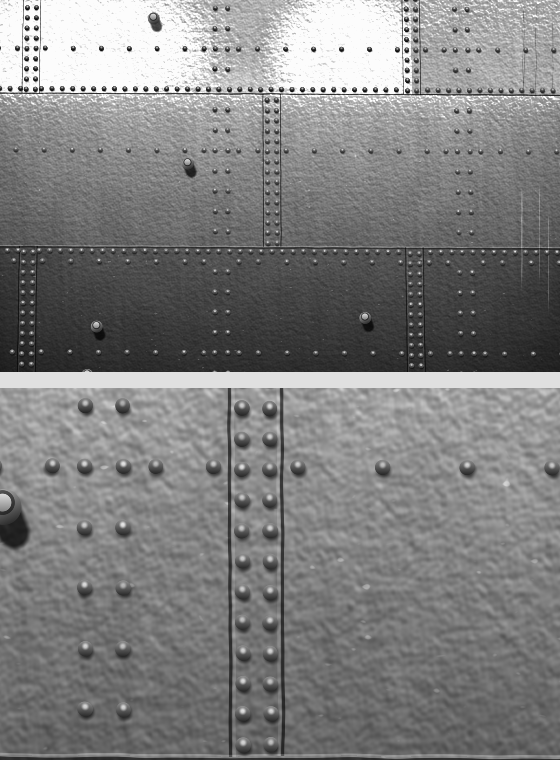
Top: the whole. Bottom: its middle third, enlarged.
A Shadertoy shader for this texture:

```glsl
// Riveted steel hull: painted plates in three rows with lapped seams, riveted straps
// and stud bolts. Rivets come from wrapped lattices; grain, gloss and wear come from
// gradient noise. Lengths are in hundredths of the canvas height.

const float SEAM_HIGH = 74.7, SEAM_LOW = 33.7;
const float SEAM_ROW_HIGH = 76.0, SEAM_ROW_LOW = 32.4, SEAM_PITCH = 2.82;
const float STRAP_LEFT = 8.0, STRAP_MID = 73.1, STRAP_RIGHT = 111.0;
const float STRAP_HALF = 2.35, STRAP_RIVET = 1.24, STRAP_PITCH = 2.74;
const float GROUP_X = 59.5, GROUP_PERIOD = 65.1, GROUP_Y = 59.6, GROUP_PITCH = 5.45;
const float GROUP_INNER = 1.7, GROUP_OUTER = 4.65, LINE_PITCH = 7.58;
const float LINE_ROWS[4] = float[](86.85, 59.6, 29.6, 5.1);
const float RIVET_R = 0.68, BOLT_R = 1.6, GRAIN = 0.36;
const vec2 BOLTS[6] = vec2[](vec2(41.3, 95.1), vec2(50.5, 56.0), vec2(26.0, 12.2),
                             vec2(98.2, 14.5), vec2(151.8, 55.5), vec2(23.5, -0.8));

vec2 hash2(vec2 p) {
    vec3 a = fract(p.xyx * vec3(0.1031, 0.103, 0.0973));
    a += dot(a, a.yzx + 33.33);
    return fract((a.xx + a.yz) * a.zy);
}

float corner(vec2 i, vec2 f, vec2 o) { return dot(hash2(i + o) * 2.0 - 1.0, f - o); }

// Gradient noise, roughly -0.7 to 0.7
float noise(vec2 p) {
    vec2 i = floor(p), f = p - i, u = f * f * f * (f * (f * 6.0 - 15.0) + 10.0);
    return mix(mix(corner(i, f, vec2(0)), corner(i, f, vec2(1, 0)), u.x),
               mix(corner(i, f, vec2(0, 1)), corner(i, f, vec2(1)), u.x), u.y);
}

float paintHeight(vec2 p) { return noise(p * 0.75) + 0.6 * noise(p * 1.7 + 9.0); }
float wrap(float x, float pitch) { return x - pitch * round(x / pitch); }
vec2 nearer(vec2 a, vec2 b) { return dot(a, a) < dot(b, b) ? a : b; }
float fill(float d, float aa) { return 1.0 - smoothstep(-0.5 * aa, 0.5 * aa, d); }
float stroke(float x, float halfWidth, float aa) { return fill(abs(x) - halfWidth, aa); }

// Vector from the nearest rivet centre to p
vec2 rivetOffset(vec2 p, float strapX) {
    vec2 d = vec2(9);
    float group = wrap(p.x - GROUP_X, GROUP_PERIOD);
    float groupY = wrap(p.y - GROUP_Y, GROUP_PITCH), rowY = p.y - groupY;
    bool onSeam = min(abs(rowY - SEAM_ROW_HIGH), abs(rowY - SEAM_ROW_LOW)) < 1.0;
    float line = wrap(p.x - GROUP_X - 0.5 * GROUP_PERIOD, GROUP_PERIOD);
    line -= LINE_PITCH * clamp(round(line / LINE_PITCH), -3.0, 3.0);
    float lineX = nearer(vec2(line, 0), vec2(abs(group) - GROUP_OUTER, 0)).x;
    for (int i = 0; i < 4; i++) d = nearer(d, vec2(lineX, p.y - LINE_ROWS[i]));
    for (float side = -1.0; side < 2.0; side += 2.0) {
        d = nearer(d, vec2(p.x - strapX - side * STRAP_RIVET, wrap(p.y - 34.7, STRAP_PITCH)));
        if (!onSeam) d = nearer(d, vec2(group - side * GROUP_INNER, groupY));
    }
    float seamX = wrap(p.x - 13.7, SEAM_PITCH);
    if (abs(p.x - seamX - strapX) < STRAP_HALF) return d;
    return nearer(d, nearer(vec2(seamX, p.y - SEAM_ROW_HIGH), vec2(seamX, p.y - SEAM_ROW_LOW)));
}

// Lamp light on the bare plates, with glossy pools in the top row
float plateTone(vec2 p, float bump) {
    float edge = pow(abs(p.x - 75.0) / 75.0, 4.0);
    if (p.y < SEAM_LOW) return mix(0.17, 0.34, p.y / SEAM_LOW) * (1.0 - 0.3 * edge);
    if (p.y < SEAM_HIGH) {
        float glow = exp((p.y - SEAM_HIGH) / 3.0) * (0.1 + max(bump, 0.0));
        return mix(0.39, 0.66, (p.y - SEAM_LOW) / 41.0) * (1.0 - 0.18 * edge) + glow;
    }
    if (p.x > STRAP_RIGHT) return 0.66 + 0.5 * max(bump, 0.0) * smoothstep(84.0, 100.0, p.y);
    float left = length((p - vec2(22, 86)) / vec2(36, 23));
    float right = length((p - vec2(94, 84)) / vec2(22, 21));
    float pool = 1.0 - smoothstep(0.65, 1.15, min(left, right) - 0.35 * bump);
    return mix(0.68 + 0.14 * exp((SEAM_HIGH - p.y) / 5.0), 1.08, pool);
}

void mainImage(out vec4 fragColor, in vec2 fragCoord) {
    float aa = 100.0 / iResolution.y;
    vec2 p = fragCoord * aa;

    // Slight keystone, tilt and hand-set wobble
    vec2 q = p + vec2(0, 0.004 * (p.x - 75.0));
    q.x = GROUP_X + (p.x - GROUP_X) / (1.0 - 0.0003 * (p.y - GROUP_Y));
    q += 0.16 * vec2(noise(p * 0.25), noise(p * 0.25 + 40.0));
    float high = q.y - SEAM_HIGH, low = q.y - SEAM_LOW;
    float strapX = high * low < 0.0 ? STRAP_MID : (q.x < GROUP_X ? STRAP_LEFT : STRAP_RIGHT);

    // Paint: orange-peel grain, vertical weathering, pale flecks
    float bump = paintHeight(p) - paintHeight(p + vec2(0.12, 0.35));
    float tone = plateTone(q, bump);
    float c = tone * (1.0 + GRAIN * bump + 0.1 * noise(p * vec2(0.7, 0.04)) + 0.09 * noise(p * 0.12));
    c += 0.16 * smoothstep(0.42, 0.6, noise(p * vec2(0.8, 1.3) + 70.0));

    // Dark and pale drips near the right edge
    for (float i = 0.0; i < 8.0; i++) {
        vec2 h = hash2(vec2(i, 5.0));
        float x = p.x - 139.5 - 10.0 * h.x - 0.3 * noise(vec2(p.y * 0.15, i));
        float top = i < 4.0 ? 100.0 : 52.0 - 18.0 * h.y;
        float span = smoothstep(top - 30.0, top - 22.0, p.y) * (1.0 - smoothstep(top - 5.0, top, p.y));
        c += (i < 4.0 ? -0.2 : 0.2) * span * stroke(x, 0.08, aa);
    }

    // Strap edges and lapped seams
    float strapEdge = abs(q.x - strapX) - STRAP_HALF;
    c *= 1.0 - 0.6 * stroke(strapEdge, 0.14, aa);
    c *= 1.0 - 0.75 * stroke(high, 0.17, aa) - 0.45 * stroke(low + 0.35, 0.2, aa);
    c += 0.07 * stroke(strapEdge + 0.35, 0.12, aa);
    c += 0.14 * stroke(high + 0.4, 0.15, aa) + 0.17 * stroke(low, 0.17, aa);

    // Domed rivets: soft shadow, shaded body, worn highlight
    vec2 r = rivetOffset(q, strapX), n = r / RIVET_R;
    c *= 1.0 - 0.6 * (1.0 - smoothstep(0.5, 1.3, length(n + vec2(-0.15, 0.45))));
    float glint = 1.0 - smoothstep(0.1, 0.6, length(vec2(abs(n.x), n.y - 0.3)));
    float body = mix(0.36, 0.2, smoothstep(0.5, 0.9, tone)) + 0.2 * n.y;
    c = mix(c, body + glint * (0.38 + 0.3 * noise(p * 0.35)), fill(length(r) - RIVET_R, aa));

    // Stud bolts: long shadow, washer, raised cap
    for (int i = 0; i < 6; i++) {
        vec2 b = p - BOLTS[i], axis = vec2(0.9, -2.3);
        float shade = length(b - axis * clamp(dot(b, axis) / dot(axis, axis), 0.0, 1.0));
        float cap = length(b - vec2(-0.1, 0.4)) - 0.95;
        c *= 1.0 - 0.75 * fill(shade - 1.4, 0.5 + aa);
        c = mix(c, 0.42 + 0.14 * b.y - 0.06 * b.x, fill(length(b) - BOLT_R, aa));
        c = mix(c * (1.0 - 0.5 * stroke(cap, 0.16, aa)), 0.6 + 0.22 * b.y, fill(cap + 0.15, aa));
    }
    fragColor = vec4(vec3(clamp(c, 0.04, 0.99)), 1.0);
}
```
